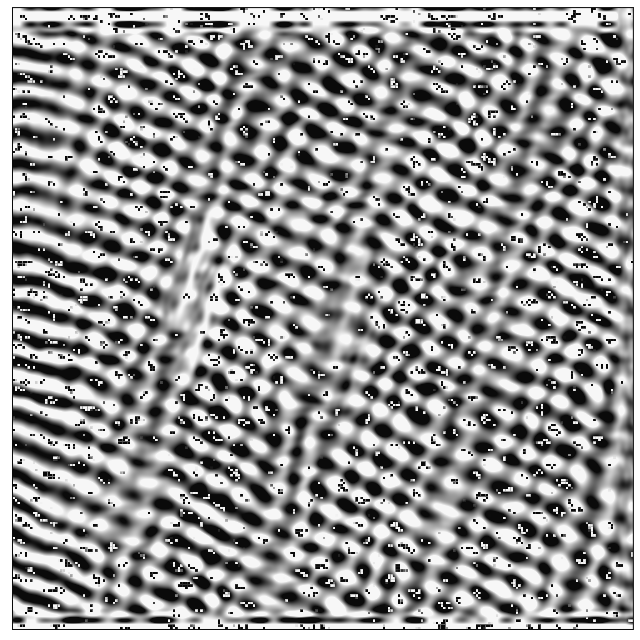
This pattern is drawn by a Shadertoy shader. Its source:

```glsl
// Framed monochrome field of crossed ripples: bent stripes on the left breaking into flat blobs, with specks.

const float TAU = 6.2831853;
const vec2 FRAME_MIN = vec2(0.0195, 0.0165);
const vec2 FRAME_MAX = vec2(0.9895, 0.9880);
const float FRAME_WIDTH = 0.0016;
const float ROWS = 22.0;          // stripes down the field
const float COLUMNS = 20.5;       // blobs across the field
const float STRIPE_SLOPE = 0.45;
const float COLUMN_LEAN = 0.25;
const float FLATTEN = 0.16;       // squeezes the blobs vertically
const float SEAMS = 4.0;          // pale grey bands across the field
const float STREAKS = 4.0;        // steep ridges, in staggered pairs
const float STREAK_LEAN = 0.32;
const float WOBBLE = 0.005;       // unevenness of the blob outlines
const float SPECK_CELLS = 248.0;
const float MID_TONE = 0.56;
const float CONTRAST = 0.50;
const float INK = 0.04;
const float PAPER = 0.97;

float hash(vec2 p) {
    vec3 q = fract(vec3(p.xyx) * 0.1031);
    q += dot(q, q.yzx + 33.33);
    return fract((q.x + q.y) * q.z);
}

vec2 gradient(vec2 cell) {
    float angle = TAU * hash(cell);
    return vec2(cos(angle), sin(angle));
}

// Gradient noise, about -0.7 to 0.7
float noise(vec2 p) {
    vec2 i = floor(p), f = fract(p);
    vec2 w = f * f * f * (f * (f * 6.0 - 15.0) + 10.0);
    vec2 e = vec2(0.0, 1.0);
    float low = mix(dot(gradient(i), f), dot(gradient(i + e.yx), f - e.yx), w.x);
    float high = mix(dot(gradient(i + e), f - e), dot(gradient(i + 1.0), f - 1.0), w.x);
    return mix(low, high, w.y);
}

// Crossed wave trains; all but the stripes fade in away from the left edge
float ripples(vec2 p) {
    float lattice = smoothstep(0.02, 0.18, p.x);
    p += WOBBLE * vec2(noise(p * 30.0 + 5.0), noise(p * 30.0 + 67.0));
    float leftDrop = 0.04 * smoothstep(-0.1, 0.7, p.y);
    float bend = STRIPE_SLOPE * p.x - leftDrop * (1.0 - exp(-p.x / 0.09));
    float lean = p.x - COLUMN_LEAN * (p.y - 0.5);
    float rowWarp = 0.40 * noise(p * 5.0 + 3.0) + 0.20 * noise(p * 13.0 + 41.0);
    float columnWarp = 0.55 * noise(p * 4.0 + 17.0) + 0.40 * noise(p * 12.0 + 29.0);
    float rowPhase = TAU * (ROWS * (p.y + bend) + rowWarp);
    float columnPhase = TAU * (COLUMNS * lean + columnWarp);

    float seam = pow(0.5 + 0.5 * cos(TAU * SEAMS * (lean - 0.02)), 3.0) * lattice;
    float rowGain = mix(1.4, 1.18, lattice) * (1.0 - 0.5 * seam) * (1.0 + 0.6 * noise(p * 8.0 + 57.0));
    float columnGain = 0.74 * lattice * (1.0 - 0.15 * seam) * (1.0 + 0.9 * noise(p * 7.0 + 71.0));
    float flatten = FLATTEN * lattice * cos(2.0 * rowPhase - columnPhase);
    float shade = 0.35 * noise(p * 4.0 + 91.0) + 0.35 * noise(p * 50.0);
    return rowGain * cos(rowPhase) + columnGain * cos(columnPhase) + flatten + shade;
}

// Bright steep ridges, each with a mottled grey trough on its left
float addStreaks(float signal, vec2 p) {
    for (float i = 0.0; i < STREAKS; i++) {
        float pair = floor(i / 2.0);
        vec2 center = vec2(0.295, 0.585) + mod(i, 2.0) * vec2(0.018, -0.085) + pair * vec2(0.25, -0.06);
        vec2 d = p - center;
        float across = d.x - STREAK_LEAN * d.y + 0.008 * noise(p * 22.0);
        float reach = (1.0 - smoothstep(0.07, 0.12, abs(d.y))) * (1.0 - 0.45 * pair);
        float ridge = exp(-pow(across / 0.010, 2.0));
        float trough = exp(-pow((across + 0.021) / 0.010, 2.0));
        signal = mix(signal, -0.2 + 0.8 * noise(p * 40.0), 0.8 * trough * reach);
        signal = mix(signal, 1.0, 0.9 * ridge * reach);
    }
    return signal;
}

// Bands with dashes along the top and bottom, mottled fade at the right
float addEdges(float signal, vec2 p) {
    float edge = min(1.0 - p.y, p.y + 0.012);
    float dashes = max(0.0, 0.8 + 2.6 * noise(vec2(p.x * 28.0, floor(p.y * 2.0) * 9.0 + 0.4)));
    float bands = 0.85 - 1.9 * dashes * cos(TAU * edge / 0.027);
    signal = mix(signal, bands, 1.0 - smoothstep(0.025, 0.045, edge));
    float haze = smoothstep(0.96, 0.99, p.x);
    return mix(signal, 0.1 + 1.4 * noise(p * vec2(70.0, 44.0)), 0.55 * haze);
}

float field(vec2 p) {
    return addEdges(addStreaks(ripples(p), p), p);
}

// Short strings of dots that flip the tone where it is saturated
float specks(vec2 p, float pixel) {
    vec2 grid = p * SPECK_CELLS;
    vec2 cell = floor(grid);
    vec2 center = (cell + 0.5) / SPECK_CELLS;
    vec2 tilted = vec2(center.x - STRIPE_SLOPE * center.y, center.y + STRIPE_SLOPE * center.x);
    float cluster = smoothstep(0.14, 0.20, noise(tilted * vec2(34.0, 64.0) + 83.0));
    float present = step(0.52, hash(cell + 11.0)) * step(0.82, abs(field(center)));
    vec2 offset = abs(fract(grid) - 0.5);
    float soft = pixel * SPECK_CELLS;
    float body = 1.0 - smoothstep(0.5 - 0.4 * soft, 0.5 + 0.4 * soft, max(offset.x, offset.y));
    return cluster * present * body;
}

void mainImage(out vec4 fragColor, in vec2 fragCoord) {
    vec2 uv = fragCoord / iResolution.xy;
    float pixel = 1.0 / min(iResolution.x, iResolution.y);
    vec2 p = (uv - FRAME_MIN) / (FRAME_MAX - FRAME_MIN);

    float tone = clamp(MID_TONE + CONTRAST * field(p), INK, PAPER);
    tone = mix(tone, 1.0 - tone, specks(p, pixel));

    // Thin frame and blank margin
    vec2 halfSize = 0.5 * (FRAME_MAX - FRAME_MIN);
    vec2 q = abs(uv - 0.5 * (FRAME_MIN + FRAME_MAX)) - halfSize;
    float box = max(q.x, q.y);
    tone = mix(tone, 1.0, smoothstep(-0.5 * pixel, 0.5 * pixel, box));
    float line = 1.0 - smoothstep(-0.5 * pixel, 0.5 * pixel, abs(box) - 0.5 * FRAME_WIDTH);
    tone = mix(tone, INK, line);

    fragColor = vec4(vec3(tone), 1.0);
}
```
